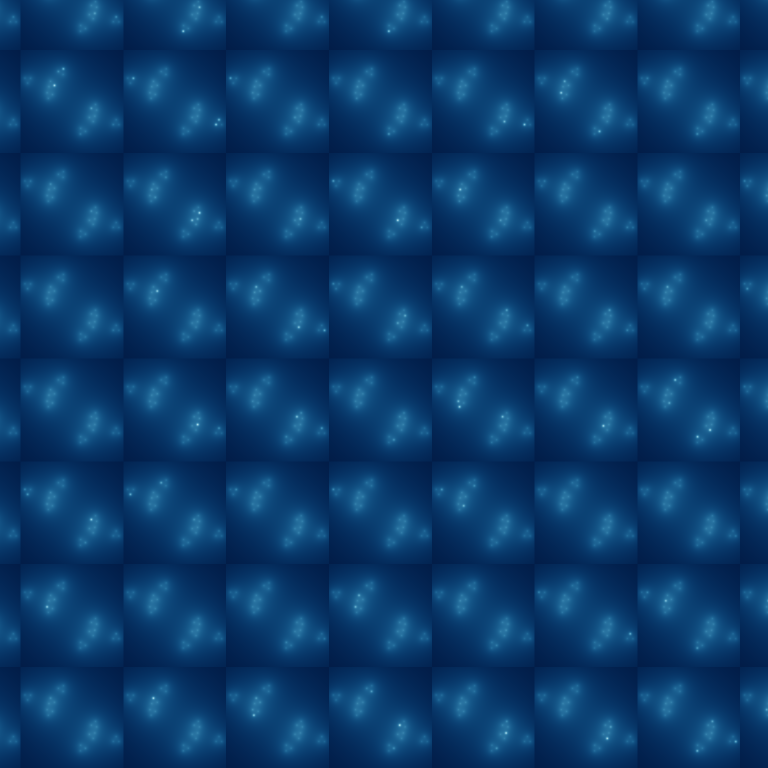
This pattern is drawn by a WebGL 1 fragment shader. Its source:

```glsl
precision highp float;
// Square tiles of deep blue, each lit by two mirrored clusters of glowing sparks.

uniform vec2 u_resolution;

float hash(vec2 p) {
    return fract(sin(dot(p, vec2(127.1, 311.7))) * 43758.5453);
}

// Light from one cluster: four knots, each made of three close sparks.
float clusterGlow(vec2 p, vec2 seed) {
    vec4 knotX = vec4(-0.43, -0.20, -0.10, -0.22);
    vec4 knotY = vec4(0.21, 0.165, 0.29, 0.06);
    float glow = 0.0;
    for (int i = 0; i < 4; i++) {
        vec2 knot = vec2(knotX[i], knotY[i]);
        for (int j = 0; j < 3; j++) {
            float id = float(i * 3 + j);
            float angle = 2.094 * float(j) + 1.3 * float(i) + 0.5;
            vec2 spark = knot + 0.032 * vec2(cos(angle), sin(angle));
            float d = length(p - spark);
            // Only a few sparks per tile flare up.
            float flare = pow(hash(seed + id * 1.37), 22.0);
            glow += 0.0032 / (d + 0.017);
            glow += 0.4 * flare * exp(-d * d / 0.00016);
        }
    }
    return glow;
}

float tileGlow(vec2 uv) {
    vec2 grid = (uv - vec2(0.0267, -0.0022)) * 7.47;
    vec2 cell = floor(grid);
    vec2 p = fract(grid) - 0.5;
    return 0.012 + clusterGlow(p, cell) + clusterGlow(-p, cell + 41.7);
}

void main() {
    // Average four samples to soften the tile edges.
    float light = 0.0;
    for (int i = 0; i < 4; i++) {
        vec2 corner = vec2(mod(float(i), 2.0), floor(float(i) / 2.0));
        vec2 offset = 0.5 * corner - 0.25;
        light += 0.25 * tileGlow((gl_FragCoord.xy + offset) / u_resolution.y);
    }
    // Dark navy through blue to pale cyan.
    vec3 color = pow(vec3(min(light, 1.0)), vec3(2.3, 1.0, 0.58));
    gl_FragColor = vec4(color, 1.0);
}
```
